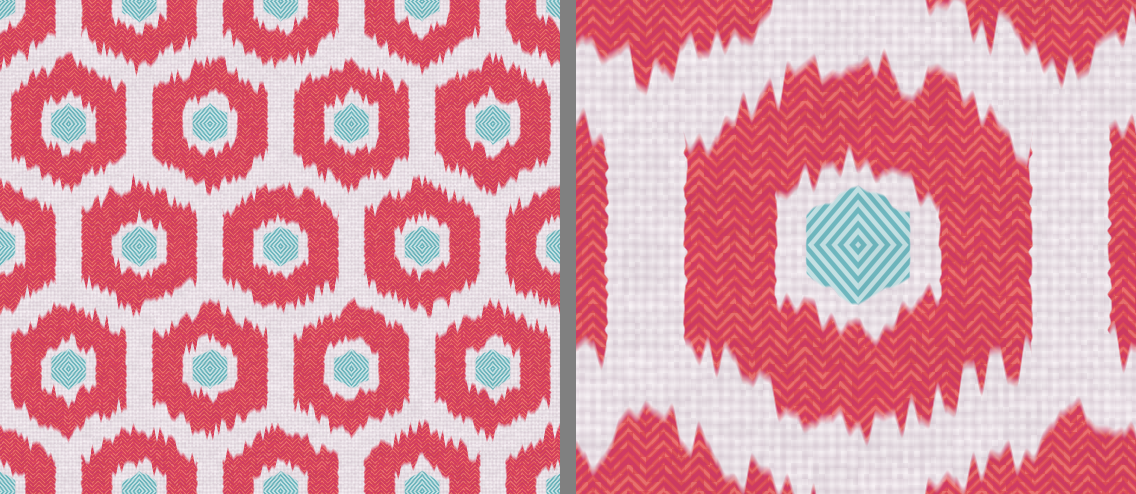
Left: the whole. Right: its middle third, enlarged.
A WebGL 2 fragment shader for this pattern:

```glsl
#version 300 es
precision highp float;
// Woven ikat hexagons: coral rings with teal diamond centres on pale cloth.
// A staggered hexagonal lattice places the motifs; one-dimensional noise across
// the vertical threads frays their slanted edges, and fine waves draw the weave.

uniform vec2 u_resolution;
out vec4 fragColor;

float hash(vec2 p) {
    vec3 h = fract(vec3(p.xyx) * vec3(0.1031, 0.1030, 0.0973));
    h += dot(h, h.yzx + 33.33);
    return fract((h.x + h.y) * h.z);
}

// Smooth noise along one axis, with an independent row for each seed.
float threadNoise(float x, float seed) {
    float i = floor(x);
    return mix(hash(vec2(i, seed)), hash(vec2(i + 1.0, seed)),
               smoothstep(0.0, 1.0, fract(x)));
}

// Coverage of a pointy-top hexagon whose slanted edges fray vertically.
float frayedHex(vec2 p, float apothem, float fray, float seed, float px) {
    float side = seed + (p.y > 0.0 ? 17.0 : 0.0);
    float jag = threadNoise(p.x * 48.0 + 90.0, side) - 0.5;
    jag += 0.45 * (threadNoise(p.x * 19.0 + 90.0, side + 5.0) - 0.5);
    float slant = abs(p.y) + 0.577 * abs(p.x) - 1.1547 * apothem + fray * jag;
    float wobble = 0.1 * fray * (threadNoise(p.y * 60.0 + 90.0, seed + 31.0) - 0.5);
    float upright = abs(p.x) - apothem + wobble;
    float soft = px + 0.12 * fray;
    return (1.0 - smoothstep(-soft, soft, slant))
         * (1.0 - smoothstep(-px, px, upright));
}

vec3 paleCloth(vec2 q) {
    vec2 wave = 0.5 + 0.5 * cos(q * vec2(40.0, 38.0) * 6.2832);
    float fleck = hash(floor(q * 76.0) + 500.0);
    float shade = 0.35 * wave.x + 0.4 * wave.y + 0.35 * fleck;
    return mix(vec3(0.965, 0.945, 0.955), vec3(0.86, 0.81, 0.845), shade);
}

vec3 coralTwill(vec2 q) {
    // Diagonal ribs reverse direction to form a small herringbone.
    float zigzag = abs(fract(q.x * 12.0) - 0.5) / 12.0;
    float rib = 0.5 + 0.5 * sin((q.y + zigzag) * 36.0 * 6.2832);
    float fleck = hash(floor(q * vec2(66.0, 50.0)) + 700.0);
    float lift = 0.7 * rib + 0.4 * fleck;
    vec3 c = mix(vec3(0.81, 0.23, 0.385), vec3(0.86, 0.30, 0.33),
                 smoothstep(0.3, 0.65, lift));
    return mix(c, vec3(0.91, 0.44, 0.43), smoothstep(0.65, 1.0, lift));
}

vec3 tealDiamonds(vec2 p) {
    float radius = abs(p.x) + 0.85 * abs(p.y);
    float line = smoothstep(-0.5, 0.5, cos(radius * 6.2832 / 0.028));
    return mix(vec3(0.43, 0.71, 0.74), vec3(0.76, 0.87, 0.88), line);
}

void main() {
    // One unit is the horizontal distance between motifs.
    float px = 3.96 / u_resolution.x;
    vec2 q = (gl_FragCoord.xy - 0.5 * u_resolution) * px - 0.005;

    // Nearest centre among the two interleaved rectangular lattices.
    vec2 pitch = vec2(1.0, 1.732);
    vec2 idA = floor(q / pitch + 0.5);
    vec2 idB = floor(q / pitch) + 0.5;
    vec2 a = q - idA * pitch;
    vec2 b = q - idB * pitch;
    bool first = dot(a, a) < dot(b, b);
    vec2 p = first ? a : b;
    vec2 id = first ? idA : idB;
    float seed = floor(hash(id * 2.0 + 40.0) * 800.0);

    float ring = frayedHex(p, 0.407, 0.105, seed, px);
    float hole = frayedHex(p, 0.193, 0.085, seed + 57.0, px);
    float heart = frayedHex(p, 0.122, 0.018, seed + 113.0, px);

    // Layers: cloth, coral ring with pink thread ends, pale hole, teal heart.
    vec3 cloth = paleCloth(q);
    float coral = ring * (1.0 - hole);
    vec3 color = mix(cloth, coralTwill(q), coral);
    color = mix(color, vec3(0.88, 0.60, 0.67), 1.2 * coral * (1.0 - coral));
    color = mix(color, tealDiamonds(p), heart);

    // Gentle unevenness of the yarn.
    color *= 0.985 + 0.03 * threadNoise(q.y * 30.0 + 200.0, floor(q.x * 9.0) + 300.0);
    fragColor = vec4(color, 1.0);
}
```
